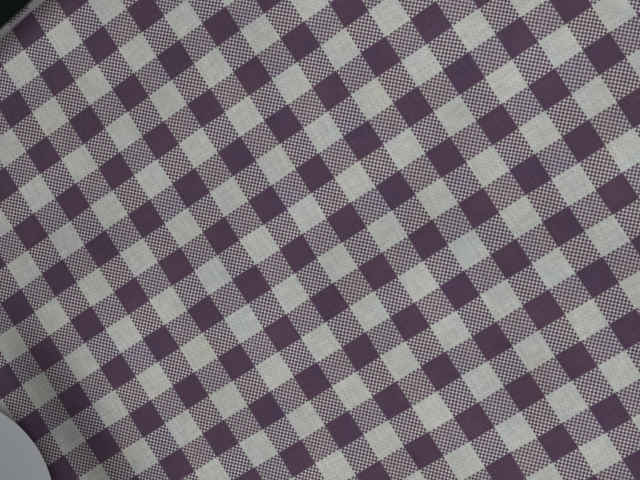
Reproduce this texture procedurally as a Shadertoy shader.

```glsl
// Slanted plum and pale grey gingham cloth in plain weave, softly lit, seen at a slight angle.

vec2 hashGradient(vec2 cell) {
    vec2 k = fract(cell * vec2(0.1031, 0.1130));
    k += dot(k, k.yx + 33.33);
    float angle = 6.2832 * fract((k.x + k.y) * k.x * 7.31);
    return vec2(cos(angle), sin(angle));
}

float gradientNoise(vec2 p) {
    vec2 i = floor(p), f = p - i;
    vec2 u = f * f * f * (f * (f * 6.0 - 15.0) + 10.0);
    float a = dot(hashGradient(i), f);
    float b = dot(hashGradient(i + vec2(1, 0)), f - vec2(1, 0));
    float c = dot(hashGradient(i + vec2(0, 1)), f - vec2(0, 1));
    float d = dot(hashGradient(i + vec2(1, 1)), f - vec2(1, 1));
    return mix(mix(a, b, u.x), mix(c, d, u.x), u.y);
}

// Inverse perspective: one unit of the result is one check repeat.
vec2 clothCoord(vec2 p) {
    vec2 q = p - vec2(0.656, 0.639);
    vec2 across = vec2(0.1, 0.067) + 0.0119 * q;
    vec2 down = vec2(0.0653, -0.1024) + 0.0023 * q;
    return inverse(mat2(across, down)) * q;
}

void mainImage(out vec4 fragColor, in vec2 fragCoord) {
    vec2 p = fragCoord / iResolution.y;
    float px = 1.0 / iResolution.y;
    vec2 cloth = clothCoord(p);
    vec2 aa = 0.6 * fwidth(cloth);
    cloth += 0.025 * vec2(gradientNoise(cloth * 0.9), gradientNoise(cloth * 0.9 + 37.0));

    // Dyed bands in both thread directions
    vec2 offset = abs(fract(cloth + 0.5) - 0.5);
    vec2 dyed = 1.0 - smoothstep(0.245 - aa, 0.245 + aa, offset);

    // Plain weave: the upper thread alternates like a checkerboard
    vec2 thread = cloth * 24.0;
    vec2 wave = sin(3.14159 * thread);
    float detail = 1.0 - smoothstep(0.7, 1.1, 24.0 * max(aa.x, aa.y));
    float weftOnTop = 0.5 + 0.5 * detail * clamp(1.3 * wave.x * wave.y, -0.85, 0.85);
    float dye = mix(dyed.x, dyed.y, weftOnTop);
    vec3 color = mix(vec3(0.64, 0.65, 0.63), vec3(0.29, 0.225, 0.29), dye);

    // Uneven yarn and faint gaps between threads
    float slub = gradientNoise(thread * vec2(0.12, 0.8)) + gradientNoise(thread * vec2(0.8, 0.12) + 51.0);
    color *= 1.0 + 0.07 * slub + 0.035 * detail * wave.x * wave.y;
    color *= 1.0 + 0.08 * gradientNoise(p * 5.0 + 9.0);
    color += vec3(0.02, 0.012, -0.01) * gradientNoise(p * 13.0);

    // Broad light and a soft fold at the lower left
    color *= mix(0.93, 1.03, smoothstep(0.0, 0.7, p.x));
    float fold = (dot(p, vec2(0.85, 0.53)) - 0.19) / 0.06;
    color *= 1.0 - 0.27 * exp(-fold * fold) * smoothstep(0.5, 0.2, p.y);

    // Rounded pale object and its shadow in the bottom corner
    float rim = length(p - vec2(-0.12, -0.06)) - 0.235;
    color *= 1.0 - 0.5 * exp(-max(rim, 0.0) / 0.02);
    color = mix(color, vec3(0.53, 0.54, 0.55) + 0.3 * rim, smoothstep(px, -px, rim));

    // Cloth edge and dark background in the top corner
    float edge = p.x + 1.1 * (1.0 - p.y);
    color *= 1.0 - 0.35 * smoothstep(0.17, 0.09, edge);
    color = mix(color, vec3(0.42, 0.42, 0.43), 0.7 * smoothstep(0.012, 0.002, abs(edge - 0.085)));
    color = mix(color, vec3(0.06, 0.07, 0.07), smoothstep(0.075, 0.06, edge));

    fragColor = vec4(color, 1.0);
}
```
